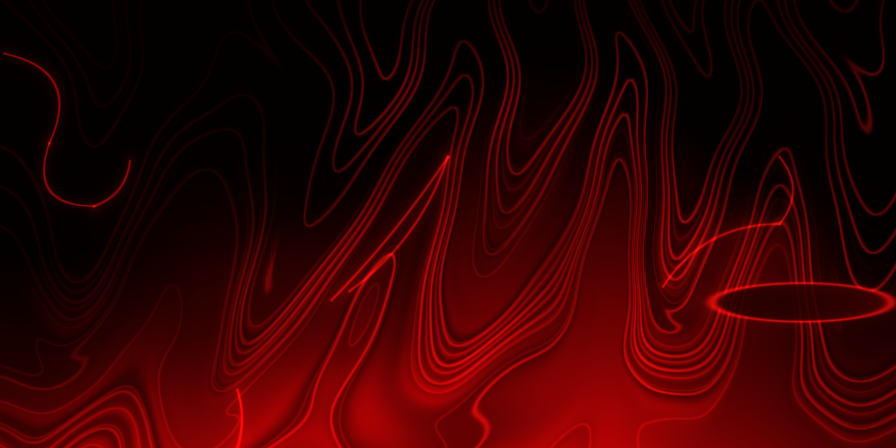
This background is drawn by a Shadertoy shader. Its source:

```glsl
// Dark red marbled liquid: folded contour threads over a glow rising from below.

const vec3 EMBER = vec3(0.86, 0.012, 0.018);
const vec3 THREAD = vec3(0.85, 0.055, 0.05);
const vec3 NIGHT = vec3(0.012, 0.0, 0.0);

// Folds of the liquid: centre x at mid height, lean, width, height.
const vec4 FOLDS[9] = vec4[9](
    vec4(0.19, 0.05, 0.11, -0.36), vec4(0.42, 0.25, 0.13, 0.30),
    vec4(0.67, 0.50, 0.09, -0.34), vec4(0.89, 0.36, 0.10, 0.46),
    vec4(1.11, 0.25, 0.11, -0.42), vec4(1.36, 0.04, 0.07, 0.45),
    vec4(1.51, 0.10, 0.08, -0.50), vec4(1.73, 0.00, 0.09, 0.38),
    vec4(1.94, -0.05, 0.12, -0.32));

// Bright creases, start and end points, and how far each one bows sideways.
const vec4 CREASES[8] = vec4[8](
    vec4(0.74, 0.33, 1.00, 0.65), vec4(0.78, 0.35, 1.00, 0.65),
    vec4(1.74, 0.65, 1.74, 0.50), vec4(1.74, 0.50, 1.48, 0.36),
    vec4(0.01, 0.88, 0.11, 0.68), vec4(0.11, 0.68, 0.21, 0.54),
    vec4(0.21, 0.54, 0.29, 0.64), vec4(0.53, 0.13, 0.53, 0.00));
const float BOWS[8] = float[8](-0.01, -0.03, 0.03, -0.04, 0.07, -0.06, -0.02, 0.01);

float spot(vec2 p, vec2 centre, vec2 size) {
    vec2 d = (p - centre) / size;
    return exp(-dot(d, d));
}

// Layered sines bend space into slow swirls.
vec2 swirl(vec2 p, float amount) {
    for (int i = 1; i <= 4; i++) {
        float k = float(i);
        p += amount / k * sin(k * 5.5 * p.yx + vec2(1.3, 4.1) * k);
    }
    return p;
}

// Height field whose level lines are the threads.
float foldField(vec2 p) {
    float height = p.y;
    float calm = mix(0.18, 1.0, smoothstep(0.02, 0.42, p.y));
    for (int i = 0; i < 9; i++) {
        vec4 fold = FOLDS[i];
        float across = (p.x - fold.x - fold.y * (p.y - 0.5)) / fold.z;
        height -= calm * fold.w * exp(-across * across);
    }
    return height;
}

// Thin line at each whole level, with its width in canvas units.
float threads(float level, float width) {
    float slope = max(fwidth(level) * iResolution.y, 3.0);
    float d = abs(fract(level) - 0.5) / slope;
    return exp(-d * d / (width * width));
}

float creaseDistance(vec2 p, vec2 a, vec2 b, float bow) {
    vec2 span = b - a;
    float t = clamp(dot(p - a, span) / dot(span, span), 0.0, 1.0);
    vec2 side = normalize(vec2(-span.y, span.x));
    return length(p - a - span * t - side * bow * 4.0 * t * (1.0 - t));
}

// Red light: strong along the bottom, tallest right of centre.
float emberGlow(vec2 p) {
    float top = 0.43 + 0.45 * spot(vec2(p.x, 0.0), vec2(1.22, 0.0), vec2(0.48, 1.0));
    float glow = 0.82 * pow(max(1.0 - p.y / top, 0.0), 1.3);
    glow *= mix(0.55, 1.0, smoothstep(0.0, 0.6, p.x));
    glow *= 1.0 - 0.5 * smoothstep(1.45, 2.0, p.x);
    glow += 0.25 * spot(p, vec2(0.83, 0.09), vec2(0.28, 0.11));
    glow += 0.13 * spot(p, vec2(0.54, 0.42), vec2(0.22, 0.14));
    glow += 0.22 * spot(p, vec2(1.70, 0.43), vec2(0.14, 0.12));
    return glow;
}

void mainImage(out vec4 fragColor, in vec2 fragCoord) {
    vec2 p = fragCoord / iResolution.y;
    p.x *= 2.0 * iResolution.y / iResolution.x;

    // Folded liquid, with unevenly spaced levels
    vec2 q = swirl(p, mix(0.05, 0.025, smoothstep(0.1, 0.5, p.y)));
    float field = foldField(q);
    float level = 6.0 * field + 0.6 * sin(11.0 * field + 2.0 * q.x);
    float bands = 0.76 + 0.16 * sin(level * 6.3 + 1.0) + 0.1 * sin(level * 14.0 + 3.0 * q.x);
    float glow = emberGlow(p + 0.35 * (q - p));
    float light = glow * bands;

    // Threads fade into the black upper left
    float patchy = 0.5 + 0.5 * sin(5.0 * q.x + 3.0 * field) * sin(7.0 * q.y + 2.0);
    float reach = mix(0.12, 0.42, smoothstep(0.45, 0.9, p.x));
    reach *= 1.0 - 0.6 * smoothstep(0.75, 1.0, p.y);
    float shine = threads(level, 0.0028) * (reach + 0.3 * glow) * mix(0.4, 1.2, patchy);
    shine += 0.35 * threads(level * 2.0 + 0.3, 0.0022) * min(glow + 0.05, 0.5);

    // Bright creases with a soft halo
    for (int i = 0; i < 8; i++) {
        vec4 c = CREASES[i];
        float d = creaseDistance(p, c.xy, c.zw, BOWS[i]);
        shine += 0.5 * exp(-d * d / 0.000009) + 0.13 * exp(-d / 0.012);
    }

    // Dark lens with a lit rim
    vec2 lens = (p - vec2(1.79, 0.325)) / vec2(0.2, 0.043);
    float rim = (length(lens) - 1.0) * 0.043;
    float inside = 1.0 - smoothstep(-0.004, 0.004, rim);
    light = mix(light, 0.16 + 0.06 * lens.x, inside * 0.85);
    shine *= 1.0 - 0.85 * inside;
    shine += 0.6 * exp(-rim * rim / 0.000008) + 0.1 * exp(-abs(rim) / 0.012);

    vec3 color = NIGHT + EMBER * light + THREAD * shine;
    fragColor = vec4(min(color, 1.0), 1.0);
}
```
